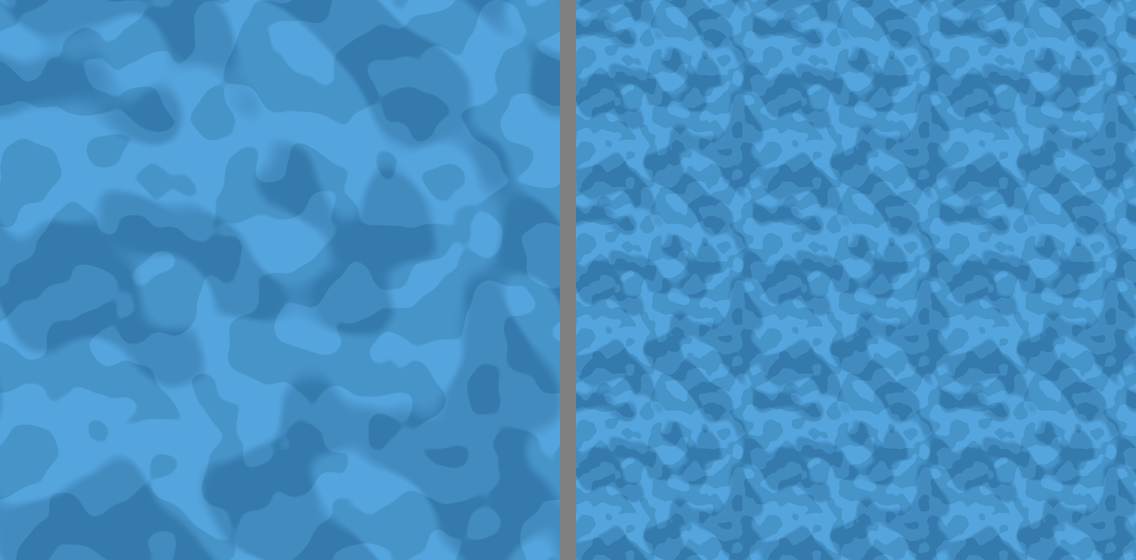
Left, the tile; right, the same tile 3 across and 3 down.
Reproduce this pattern procedurally as a Shadertoy shader.

```glsl
// Seamless blue camouflage: soft slanted blobs overlapped by crisper lobed patches.

// Hash without sine: two values in 0..1
vec2 hash22(vec2 p) {
    vec3 q = fract(p.xyx * vec3(0.1031, 0.1030, 0.0973));
    q += dot(q, q.yzx + 33.33);
    return fract((q.xx + q.yz) * q.zy);
}

// Unit gradient of a lattice cell; equal cells of neighbouring tiles share one key
vec2 cellGradient(vec2 cell, float cells, float skew, float seed) {
    float count = cells * cells - skew * skew;
    vec2 key = cells * cell - skew * cell.yx;
    key -= count * floor((key + 0.5) / count);
    return normalize(hash22(key + seed) - 0.4999);
}

// Gradient noise of period 1; skew stretches it along the falling diagonal
float tileNoise(vec2 uv, float cells, float skew, float seed) {
    vec2 p = cells * uv + skew * uv.yx;
    vec2 cell = floor(p), f = p - cell;
    vec2 w = f * f * f * (f * (f * 6.0 - 15.0) + 10.0);
    vec2 e = vec2(1.0, 0.0);
    float a = dot(cellGradient(cell, cells, skew, seed), f);
    float b = dot(cellGradient(cell + e.xy, cells, skew, seed), f - e.xy);
    float c = dot(cellGradient(cell + e.yx, cells, skew, seed), f - e.yx);
    float d = dot(cellGradient(cell + e.xx, cells, skew, seed), f - e.xx);
    return mix(mix(a, b, w.x), mix(c, d, w.x), w.y);
}

void mainImage(out vec4 fragColor, in vec2 fragCoord) {
    vec2 uv = fragCoord / iResolution.xy;

    // Large blobs with blurred rims
    float blobField = tileNoise(uv, 5.0, 1.0, 17.0)
                    + 0.25 * tileNoise(uv, 10.0, 1.0, 43.0);
    float blobs = smoothstep(-0.055, 0.075, blobField);

    // Smaller patches: the broad shape repeats twice, the fine lobes only once
    float patchField = tileNoise(uv * 2.0, 5.0, 0.0, 71.0)
                     + 0.45 * tileNoise(uv, 17.0, 0.0, 109.0);
    float patches = smoothstep(-0.015, 0.035, patchField);

    // Each layer darkens the ground; the overlap is darkest
    vec3 ground = vec3(0.33, 0.645, 0.87);
    vec3 patchBlue = vec3(0.28, 0.58, 0.785);
    vec3 blobBlue = vec3(0.26, 0.545, 0.75);
    vec3 overlapBlue = vec3(0.205, 0.48, 0.675);
    vec3 color = mix(mix(ground, patchBlue, patches),
                     mix(blobBlue, overlapBlue, patches), blobs);

    fragColor = vec4(color, 1.0);
}
```
